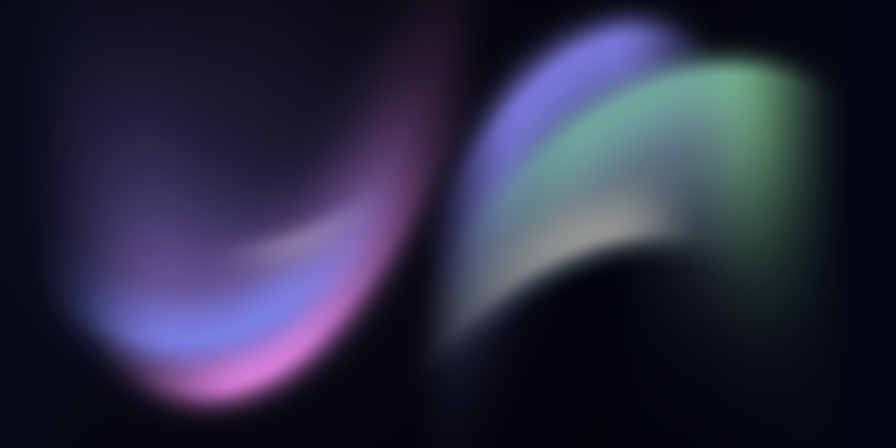
This background is drawn by a WebGL 1 fragment shader. Its source:

```glsl
precision highp float;

uniform vec2 u_resolution;

// Ridge parabolas: vertex x, vertex y, curvature (canvas is 2 wide, 1 high)
const vec3 PINK_RIDGE = vec3(0.45, 0.14, 1.90);
const vec3 BLUE_RIDGE = vec3(0.41, 0.245, 1.45);
const vec3 SILVER_RIDGE = vec3(0.48, 0.43, 0.92);
const vec3 INDIGO_RIDGE = vec3(1.43, 0.91, -2.10);
const vec3 GREEN_RIDGE = vec3(1.63, 0.825, -1.09);
const vec3 PEARL_RIDGE = vec3(1.46, 0.493, -1.08);

// Spans in x: fade-in start and end, fade-out start and end
const vec4 PINK_SPAN = vec4(0.18, 0.56, 0.62, 1.12);
const vec4 BLUE_SPAN = vec4(0.05, 0.40, 0.60, 0.96);
const vec4 SILVER_SPAN = vec4(0.45, 0.67, 0.67, 0.88);
const vec4 INDIGO_SPAN = vec4(0.92, 1.17, 1.36, 1.63);
const vec4 GREEN_SPAN = vec4(0.93, 1.32, 1.61, 1.91);
const vec4 PEARL_SPAN = vec4(0.88, 1.32, 1.36, 1.58);

const vec3 NIGHT = vec3(0.014, 0.018, 0.045);
const vec3 EDGE_BLUE = vec3(0.006, 0.012, 0.035);
const vec3 HAZE = vec3(0.085, 0.065, 0.125);
const vec3 PINK = vec3(0.84, 0.49, 0.84);
const vec3 BLUE = vec3(0.48, 0.51, 0.92);
const vec3 VIOLET = vec3(0.45, 0.38, 0.68);
const vec3 SILVER = vec3(0.68, 0.62, 0.74);
const vec3 INDIGO = vec3(0.49, 0.48, 0.88);
const vec3 TEAL = vec3(0.46, 0.68, 0.64);
const vec3 SLATE = vec3(0.43, 0.53, 0.60);
const vec3 GREEN = vec3(0.50, 0.76, 0.57);
const vec3 PEARL = vec3(0.67, 0.65, 0.62);

// Approximate signed distance to a parabola, positive above it
float ridgeDistance(vec2 p, vec3 ridge) {
  float dx = p.x - ridge.x;
  float slope = 2.0 * ridge.z * dx;
  return (p.y - ridge.y - ridge.z * dx * dx) / sqrt(1.0 + slope * slope);
}

// Gaussian falloff with its own width above and below the ridge
float glow(float d, float above, float below) {
  float t = d / (d > 0.0 ? above : below);
  return exp(-t * t);
}

float window(float x, vec4 span) {
  return smoothstep(span.x, span.y, x) * (1.0 - smoothstep(span.z, span.w, x));
}

vec3 background(vec2 p) {
  vec2 hazeOffset = (p - vec2(0.50, 0.68)) / vec2(0.38, 0.42);
  float edge = smoothstep(0.5, 1.0, abs(p.x - 1.0));
  return NIGHT + EDGE_BLUE * edge + HAZE * exp(-dot(hazeOffset, hazeOffset));
}

// Left bowl: pink rim, blue fold with a violet veil, silver crease
vec3 paintBowl(vec3 color, vec2 p) {
  float d = ridgeDistance(p, PINK_RIDGE);
  color = mix(color, PINK, glow(d, 0.15, 0.05) * window(p.x, PINK_SPAN));

  d = ridgeDistance(p, BLUE_RIDGE);
  float reach = mix(0.37, 0.16, smoothstep(0.3, 0.72, p.x));
  vec3 veil = mix(BLUE, VIOLET, smoothstep(0.0, 0.13, d));
  color = mix(color, veil, 0.92 * glow(d, reach, 0.06) * window(p.x, BLUE_SPAN));

  d = ridgeDistance(p, SILVER_RIDGE);
  return mix(color, SILVER, 0.5 * glow(d, 0.03, 0.05) * window(p.x, SILVER_SPAN));
}

// Right crest: indigo rim, green veil, pearl crease over a dark hollow
vec3 paintCrest(vec3 color, vec2 p) {
  float d = ridgeDistance(p, INDIGO_RIDGE);
  color = mix(color, INDIGO, 0.95 * glow(d, 0.055, 0.18) * window(p.x, INDIGO_SPAN));

  float crease = ridgeDistance(p, PEARL_RIDGE);
  float lit = smoothstep(-0.10, 0.01, crease);
  lit = mix(lit, 1.0, smoothstep(1.35, 1.72, p.x));

  d = ridgeDistance(p, GREEN_RIDGE);
  vec3 veil = mix(TEAL, SLATE, smoothstep(0.0, 0.16, -d));
  veil = mix(veil, GREEN, smoothstep(1.50, 1.74, p.x));
  float cover = glow(d, 0.05, 0.38) * window(p.x, GREEN_SPAN);
  color = mix(color, veil, 0.92 * cover * lit);

  return mix(color, PEARL, 0.75 * glow(crease, 0.09, 0.035) * window(p.x, PEARL_SPAN));
}

void main() {
  vec2 p = gl_FragCoord.xy / u_resolution * vec2(2.0, 1.0);
  vec3 color = background(p);
  color = paintBowl(color, p);
  color = paintCrest(color, p);
  gl_FragColor = vec4(color, 1.0);
}
```
